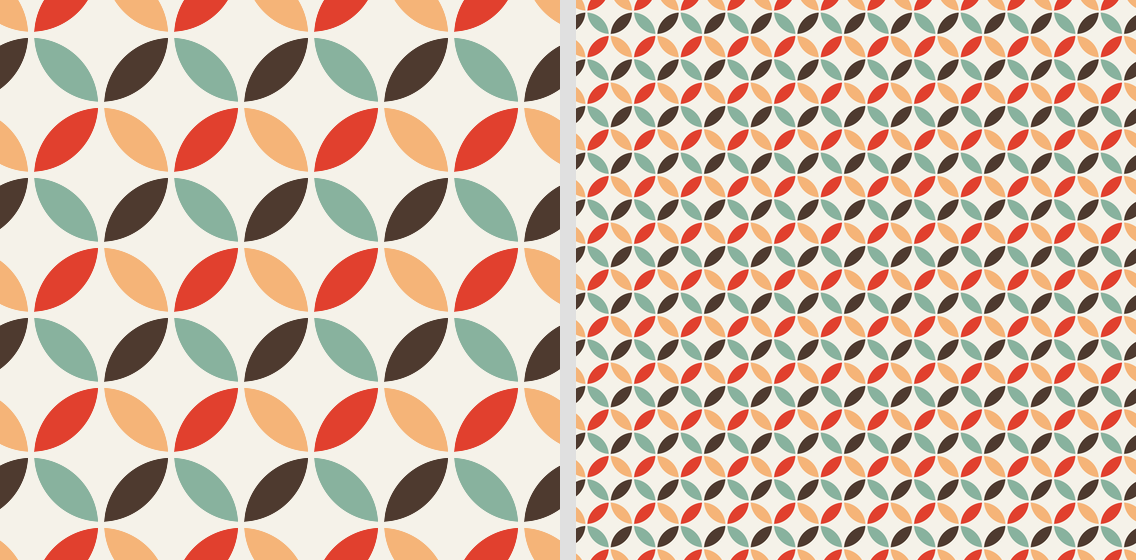
Left: one tile. Right: repeated 3 by 3.
A three.js fragment shader for this pattern:

```glsl
// Retro grid of diagonal pointed leaves in four colours, forming interlaced circles on cream.
varying vec2 vUv;

const float CELLS = 8.0;                      // leaves across and down (even, so it tiles)
const vec2 GRID_OFFSET = vec2(0.445, 0.503);  // first grid corner, in cells
const float LEAF_HALF = 0.4555;               // half the side of the square a leaf spans
const float ARC_RADIUS = 0.963;               // radius of both leaf edges, in cells

const vec3 CREAM = vec3(0.961, 0.949, 0.914);
const vec3 TEAL = vec3(0.533, 0.698, 0.620);
const vec3 BROWN = vec3(0.306, 0.227, 0.184);
const vec3 RED = vec3(0.882, 0.251, 0.180);
const vec3 ORANGE = vec3(0.961, 0.706, 0.471);

// Signed distance to a leaf running from upper left to lower right.
float leafDistance(vec2 p) {
  vec2 axes = vec2(abs(p.x + p.y), p.x - p.y) * sqrt(0.5);
  float centreShift = sqrt(ARC_RADIUS * ARC_RADIUS - 2.0 * LEAF_HALF * LEAF_HALF);
  return length(axes + vec2(centreShift, 0.0)) - ARC_RADIUS;
}

void main() {
  vec2 grid = vUv * CELLS - GRID_OFFSET;
  vec2 parity = mod(floor(grid), 2.0);
  vec2 local = fract(grid) - 0.5;

  // Mirror the leaf in every other cell, like a chequerboard
  if (parity.x != parity.y) local.x = -local.x;

  // Rows alternate teal and brown with red and orange
  vec3 leafColor = mix(mix(TEAL, BROWN, parity.x), mix(RED, ORANGE, parity.x), parity.y);

  // Smooth edge one screen sample wide
  float edge = 0.5 * max(fwidth(grid.x), fwidth(grid.y));
  float coverage = 1.0 - smoothstep(-edge, edge, leafDistance(local));
  gl_FragColor = vec4(mix(CREAM, leafColor, coverage), 1.0);
}
```
